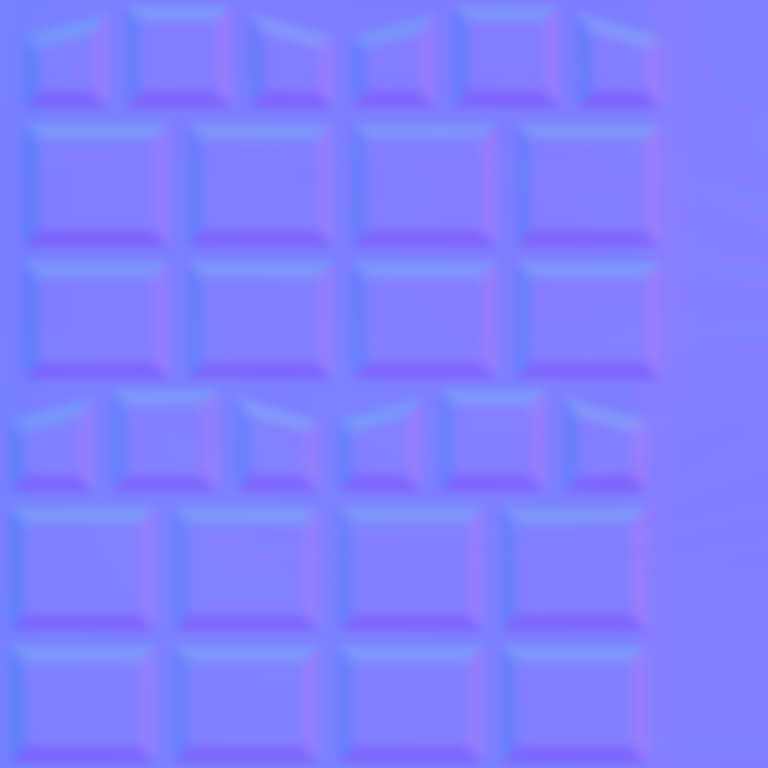
Give the GLSL for this texture map, as a WebGL 1 fragment shader.

```glsl
precision highp float;

uniform vec2 u_resolution;

const float BAND_HEIGHT = 0.5;
const float WINDOW_PITCH = 0.2135;
const float CAP_PITCH = 0.427;
const float HALF_GAP = 0.0124;
const float FIELD_WIDTH = 0.854;
const vec2 FLAT_TILT = vec2(0.507, 0.493);
const vec2 BEVEL_STRENGTH = vec2(0.0018, 0.0021);

float hash(vec2 p) {
  return fract(sin(dot(p, vec2(127.1, 311.7))) * 43758.5453);
}

float noise(vec2 p) {
  vec2 cell = floor(p);
  vec2 f = fract(p);
  f = f * f * (3.0 - 2.0 * f);
  float low = mix(hash(cell), hash(cell + vec2(1.0, 0.0)), f.x);
  float high = mix(hash(cell + vec2(0.0, 1.0)), hash(cell + vec2(1.0)), f.x);
  return mix(low, high, f.y);
}

float softMin(float a, float b, float radius) {
  float overlap = max(radius - abs(a - b), 0.0) / radius;
  return min(a, b) - 0.25 * radius * overlap * overlap;
}

float bandStart(float y) {
  return mix(0.013, 0.0313, step(BAND_HEIGHT, y));
}

// Narrow steep bevel inside a wider, weaker halo
float bevelProfile(float inset) {
  float core = smoothstep(-0.0055, 0.0245, inset);
  float halo = smoothstep(-0.0120, 0.0330, inset);
  return mix(halo, core, 0.75);
}

// Raised panel whose top edge falls by slope per unit of x
float panelHeight(vec2 p, vec2 low, vec2 high, float slope) {
  float top = (high.y - slope * (p.x - low.x) - p.y) / sqrt(1.0 + slope * slope);
  float side = min(p.x - low.x, high.x - p.x);
  return bevelProfile(softMin(side, min(p.y - low.y, top), 0.014));
}

// Wraps x so that every cell begins in the middle of a gap
float wrapCell(float x, float pitch) {
  return mod(x + HALF_GAP, pitch) - HALF_GAP;
}

float windowRows(vec2 p) {
  p.x = wrapCell(p.x, WINDOW_PITCH);
  float lower = panelHeight(p, vec2(0.0, 0.008), vec2(0.189, 0.158), 0.0);
  float upper = panelHeight(p, vec2(0.0, 0.180), vec2(0.189, 0.3385), 0.0);
  return max(lower, upper);
}

// Square centre panel between two mirrored slanted ones
float capRow(vec2 p) {
  p.x = abs(wrapCell(p.x, CAP_PITCH) - 0.2015);
  float centre = panelHeight(p, vec2(-0.069, 0.361), vec2(0.069, 0.492), 0.0);
  float wing = panelHeight(p, vec2(0.0925, 0.361), vec2(0.2015, 0.482), 0.275);
  return max(centre, wing);
}

float surfaceHeight(vec2 p) {
  vec2 q = vec2(p.x - bandStart(p.y), mod(p.y, BAND_HEIGHT));
  float inField = step(-HALF_GAP, q.x) * step(q.x, FIELD_WIDTH - HALF_GAP);
  return inField * max(windowRows(q), capRow(q));
}

// Central differences, wide enough to soften the mitred corners
vec2 surfaceGradient(vec2 p, float radius) {
  vec2 e = vec2(radius, 0.0);
  float dx = surfaceHeight(p + e.xy) - surfaceHeight(p - e.xy);
  float dy = surfaceHeight(p + e.yx) - surfaceHeight(p - e.yx);
  return vec2(dx, dy) / (2.0 * radius);
}

float swell(float x, float width) {
  return exp(-x * x / (width * width));
}

// Cooler gaps, warm right margin and a slow drift
vec2 broadTilt(vec2 p, float height) {
  float x = p.x - bandStart(p.y);
  float gaps = (1.0 - height) * (1.0 - smoothstep(0.79, 0.84, x));
  float red = 0.014 * swell(x - 0.84, 0.03) - 0.022 * gaps - 0.016 * swell(x, 0.03);
  vec2 drift = vec2(noise(p * 3.0), noise(p * 3.0 + 17.0)) - 0.5;
  return vec2(red, 0.0) + 0.02 * drift;
}

// Faint curved ripples that fade in and out in patches
vec2 rippleTilt(vec2 p) {
  float level = noise(p * vec2(1.8, 2.6) + 5.0) + 0.9 * p.y;
  float patches = smoothstep(0.5, 0.8, noise(p * vec2(2.0, 6.0) + 31.0));
  return vec2(0.001, 0.005) * sin(level * 70.0) * patches;
}

void main() {
  vec2 p = gl_FragCoord.xy / u_resolution;
  vec2 bevel = -BEVEL_STRENGTH * surfaceGradient(p, 0.0045);
  vec2 tilt = bevel + broadTilt(p, surfaceHeight(p)) + rippleTilt(p);
  float blue = 0.998 - dot(tilt, tilt);
  gl_FragColor = vec4(FLAT_TILT + tilt, blue, 1.0);
}
```
